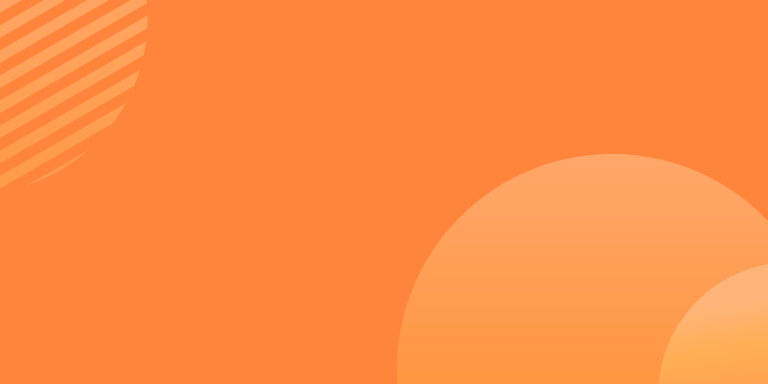
A Shadertoy shader for this background:

```glsl
// Flat orange backdrop with a striped disc in the upper left corner and
// two overlapping gradient discs in the lower right corner. Shapes are
// signed distances in units of canvas height, blended with soft edges.

// Coverage of a shape from its signed distance (negative inside).
float coverage(float dist) {
    return clamp(0.5 - dist * iResolution.y, 0.0, 1.0);
}

float disc(vec2 p, vec2 center, float radius) {
    return length(p - center) - radius;
}

// Diagonal bands rising at 30 degrees, half light and half gap.
float bands(vec2 p) {
    float period = 0.0566;
    float across = dot(p - vec2(0.0, 0.4766), vec2(0.5, -0.866));
    float offset = abs(fract(across / period + 0.25) - 0.5);
    return (offset - 0.25) * period;
}

void mainImage(out vec4 fragColor, in vec2 fragCoord) {
    vec2 p = fragCoord / iResolution.y;
    vec3 color = vec3(1.0, 0.522, 0.239);

    // Striped disc, slightly paler towards the top
    float stripedDisc = max(disc(p, vec2(-0.07, 0.95), 0.454), bands(p));
    vec3 stripeColor = mix(vec3(1.0, 0.61, 0.29), vec3(1.0, 0.642, 0.375),
                           smoothstep(0.5, 1.0, p.y));
    color = mix(color, stripeColor, coverage(stripedDisc));

    // Large disc, from amber at the base to peach at the crown
    vec3 largeColor = mix(vec3(1.0, 0.588, 0.255), vec3(1.0, 0.655, 0.415),
                          clamp(p.y / 0.6, 0.0, 1.0));
    color = mix(color, largeColor, coverage(disc(p, vec2(1.594, 0.039), 0.56)));

    // Small disc, peach above a golden band that deepens at the base
    float height = p.y - 0.15 * (p.x - 1.86);
    vec3 smallColor = mix(vec3(1.0, 0.635, 0.32), vec3(1.0, 0.682, 0.33),
                          smoothstep(-0.05, 0.09, height));
    smallColor = mix(smallColor, vec3(1.0, 0.71, 0.475),
                     smoothstep(0.07, 0.22, height));
    color = mix(color, smallColor, coverage(disc(p, vec2(2.06, -0.029), 0.346)));

    fragColor = vec4(color, 1.0);
}
```
